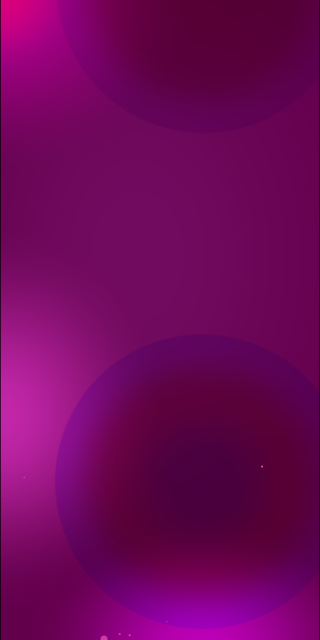
This background is drawn by a WebGL 1 fragment shader. Its source:

```glsl
precision highp float;

uniform vec2 u_resolution;

const vec3 PLUM = vec3(0.445, 0.045, 0.375);
const vec3 DEEP_PLUM = vec3(0.39, 0.0, 0.30);
const vec3 MAGENTA = vec3(0.70, 0.0, 0.57);
const vec3 HOT_PINK = vec3(0.86, 0.0, 0.48);
const vec3 ORCHID = vec3(0.76, 0.15, 0.66);
const vec3 VIOLET = vec3(0.74, 0.0, 0.72);
const vec3 SPARK_PINK = vec3(0.95, 0.35, 0.75);

const float DISC_RADIUS = 0.46;

// Soft elliptical light, 1 at its centre and 0 at its radii
float glow(vec2 p, vec2 centre, vec2 radii) {
  return 1.0 - smoothstep(0.0, 1.0, length((p - centre) / radii));
}

// Antialiased filled circle
float circleMask(vec2 p, vec2 centre, float radius, float pixel) {
  return 1.0 - smoothstep(-pixel, pixel, length(p - centre) - radius);
}

// Translucent disc whose filter shifts from core to ring to rim
vec3 tintDisc(vec3 color, vec2 p, vec2 centre, vec3 core, vec3 ring, vec3 rim, float pixel) {
  float d = length(p - centre) / DISC_RADIUS;
  vec3 tint = mix(core, ring, smoothstep(0.15, 0.6, d));
  tint = mix(tint, rim, smoothstep(0.58, 0.95, d));
  float mask = circleMask(p, centre, DISC_RADIUS, pixel);
  return color * mix(vec3(1.0), tint, mask);
}

vec3 addSpark(vec3 color, vec2 p, vec2 centre, float radius, float strength, float pixel) {
  float mask = circleMask(p, centre, radius, 0.6 * pixel);
  return mix(color, SPARK_PINK, mask * strength);
}

vec3 addSparks(vec3 color, vec2 p, float pixel) {
  // Cluster rising from the lower edge
  for (int i = 0; i < 3; i++) {
    float k = float(i);
    vec2 centre = vec2(0.325 + 0.058 * k - 0.009 * k * k, 0.003 + 0.025 * k - 0.0095 * k * k);
    float radius = mix(0.011, 0.0032, min(k, 1.0));
    color = addSpark(color, p, centre, radius, 0.65, pixel);
  }
  // Floating pair, brighter towards the right
  for (int i = 0; i < 2; i++) {
    float k = float(i);
    vec2 centre = mix(vec2(0.076, 0.508), vec2(0.819, 0.542), k);
    color = addSpark(color, p, centre, 0.003, mix(0.4, 0.9, k), pixel);
  }
  return addSpark(color, p, vec2(0.522, 0.057), 0.002, 0.4, pixel);
}

void main() {
  float pixel = 1.0 / u_resolution.x;
  vec2 p = gl_FragCoord.xy / u_resolution * vec2(1.0, 2.0);

  // Base wash
  vec3 color = mix(DEEP_PLUM, PLUM, glow(p, vec2(0.43, 1.2), vec2(0.8, 1.15)));

  // Coloured lights
  color = mix(color, MAGENTA, glow(p, vec2(0.0, 2.0), vec2(0.62, 0.55)));
  color = mix(color, HOT_PINK, glow(p, vec2(0.0, 2.02), vec2(0.24)));
  color = mix(color, ORCHID, glow(p, vec2(0.0, 0.70), vec2(0.53, 0.60)));
  color = mix(color, VIOLET, glow(p, vec2(0.635, -0.02), vec2(0.55, 0.40)));

  // Translucent discs
  color = tintDisc(color, p, vec2(0.637, 2.045),
    vec3(0.84, 0.1, 0.66), vec3(0.84, 0.1, 0.70), vec3(0.91, 0.5, 0.99), pixel);
  color = tintDisc(color, p, vec2(0.632, 0.495),
    vec3(0.72, 0.1, 0.76), vec3(0.86, 0.2, 0.68), vec3(0.87, 0.6, 1.04), pixel);

  color = addSparks(color, p, pixel);

  // Thin dark side borders
  float sideDistance = min(p.x, 1.0 - p.x);
  color *= smoothstep(0.0, 0.004, sideDistance);

  gl_FragColor = vec4(color, 1.0);
}
```
